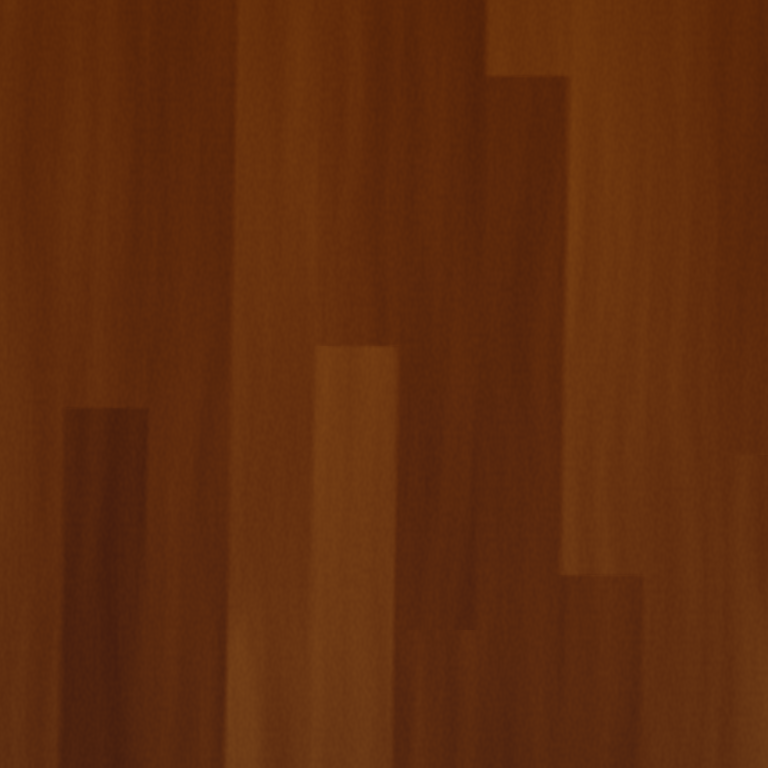
This texture is drawn by a Shadertoy shader. Its source:

```glsl
// Dark reddish-brown parquet: ten slightly leaning upright strips, most of them
// split once by a butt joint. Each board has its own tone, stretched gradient
// noise adds wandering streaks and pores, and a tone ramp colours the wood.

// Per strip: joint height, tone above it, tone below it, slope across the top
const vec4 BOARDS[10] = vec4[10](
    vec4(0.000, 0.57, 0.57, 0.00), vec4(0.469, 0.51, 0.19, -0.08),
    vec4(0.000, 0.42, 0.42, 0.00), vec4(0.000, 0.70, 0.70, -0.06),
    vec4(0.549, 0.51, 0.83, -0.34), vec4(0.180, 0.35, 0.39, -0.04),
    vec4(0.901, 0.80, 0.34, 0.00), vec4(0.251, 0.77, 0.41, -0.10),
    vec4(0.000, 0.61, 0.61, -0.10), vec4(0.408, 0.47, 0.64, -0.12));

vec2 randomGradient(vec2 cell) {
    float angle = 6.2832 * fract(sin(dot(cell, vec2(127.1, 311.7))) * 43758.5);
    return vec2(cos(angle), sin(angle));
}

float gradientNoise(vec2 p) {
    vec2 i = floor(p), f = p - i;
    vec2 u = f * f * f * (f * (f * 6.0 - 15.0) + 10.0);
    vec2 dx = vec2(1, 0), dy = vec2(0, 1);
    float low = mix(dot(randomGradient(i), f),
                    dot(randomGradient(i + dx), f - dx), u.x);
    float high = mix(dot(randomGradient(i + dy), f - dy),
                     dot(randomGradient(i + 1.0), f - 1.0), u.x);
    return mix(low, high, u.y);
}

// Pale sapwood near the foot of every sixth strip
float sapwood(float strip, float across, float y) {
    float present = 1.0 - step(0.5, abs(mod(strip, 6.0) - 3.0));
    float offset = across - 0.12 - 0.09 * (strip - 3.0);
    float ragged = y + 0.06 * gradientNoise(vec2(across * 9.0, y * 12.0));
    return present * exp(-9.0 * offset * offset)
         * (1.0 - smoothstep(0.12, 0.30, ragged));
}

// Tone of one strip; across runs from 0 to 1 over its width
float boardTone(float strip, float across, float y) {
    vec4 board = BOARDS[int(clamp(strip, 0.0, 9.0))];
    float above = smoothstep(-0.004, 0.004, y - board.x);
    float tone = mix(board.z, board.y + board.w * (across - 0.5), above);

    // Streaks drift sideways and differ on either side of a joint
    vec2 p = vec2(across + strip * 17.3, y + 7.0 * step(board.x, y));
    p.x += 0.3 * gradientNoise(vec2(strip * 3.7, p.y * 2.5));
    tone += 0.22 * gradientNoise(p * vec2(2.3, 1.6));
    tone += 0.16 * gradientNoise(p * vec2(5.0, 2.6) + 31.0);
    return tone + 0.36 * sapwood(strip, across, y);
}

void mainImage(out vec4 fragColor, in vec2 fragCoord) {
    vec2 uv = fragCoord / iResolution.xy;

    // Leaning strips; the softness of each seam varies along its length
    float s = (uv.x - 0.0846 - 0.016 * (uv.y - 0.5)) / 0.1083 + 1.0;
    float seam = floor(s + 0.5);
    float d = s - seam;
    float soft = 0.06 + 0.05 * gradientNoise(vec2(seam * 5.3, uv.y * 3.0));
    float tone = mix(boardTone(seam - 1.0, d + 1.0, uv.y),
                     boardTone(seam, d, uv.y), smoothstep(-soft, soft, d));

    // Thin fibres and a fine, short pore mottle
    tone += 0.06 * gradientNoise(vec2(s * 11.0, uv.y * 9.0));
    tone += 0.08 * gradientNoise(uv * vec2(150.0, 60.0));
    tone += 0.13 * gradientNoise(uv * vec2(215.0, 150.0) + 60.0);

    // Tone ramp, redder and more saturated toward the top
    vec3 umber = vec3(0.285, 0.118, 0.045);
    vec3 chestnut = vec3(0.372, 0.168, 0.048);
    vec3 honey = vec3(0.445, 0.232, 0.070);
    vec3 wood = mix(umber, chestnut, clamp(tone * 2.0, 0.0, 1.0));
    wood = mix(wood, honey, clamp(tone * 2.0 - 1.0, 0.0, 1.4));
    wood *= mix(vec3(0.99, 1.03, 1.28), vec3(1.01, 0.97, 0.75), uv.y);

    // Gentle falloff of light toward the corners
    vec2 c = uv - 0.5;
    wood *= 1.02 - 0.12 * dot(c, c);
    fragColor = vec4(wood, 1.0);
}
```
